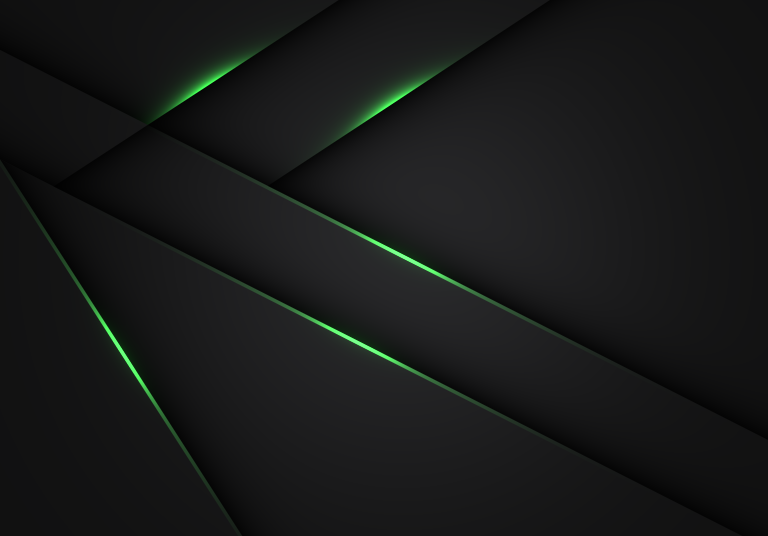
Give the GLSL for this background, as a Shadertoy shader.

```glsl
// Dark overlapping panels with soft shadows and green light along their slanted edges.

// Lengths are in canvas heights, origin at the lower left.
const vec3 PANEL_DARK = vec3(0.064, 0.064, 0.065);
const vec3 PANEL_LIT = vec3(0.160, 0.160, 0.168);
const vec3 GREEN = vec3(0.20, 1.00, 0.27);
const vec3 HOT_GREEN = vec3(0.28, 1.00, 0.34);

const vec2 LIGHT_CENTER = vec2(0.75, 0.52);
const float LIGHT_RADIUS = 0.46;
const float SHADOW_DEPTH = 0.80;
const float SHADOW_WIDTH = 0.036;
const float LINE_WIDTH = 0.0065;
const float CORE_LENGTH = 0.085;
const float TAIL_LENGTH = 0.27;

// Edge end points; the shadow falls to the left of start -> end.
const vec2 BAND_A = vec2(0.0, 0.907), BAND_B = vec2(1.4275, 0.182);
const vec2 LOWER_A = vec2(0.0, 0.703), LOWER_B = vec2(1.385, 0.0);
const vec2 CORNER_A = vec2(0.0, 0.703), CORNER_B = vec2(0.452, 0.0);
const vec2 LEFT_A = vec2(0.632, 1.0), LEFT_B = vec2(0.106, 0.656);
const vec2 RIGHT_A = vec2(1.026, 1.0), RIGHT_B = vec2(0.498, 0.652);

// Brightest spot on each edge.
const vec2 BAND_SPOT = vec2(0.755, 0.523);
const vec2 LOWER_SPOT = vec2(0.669, 0.362);
const vec2 CORNER_SPOT = vec2(0.229, 0.341);
const vec2 LEFT_SPOT = vec2(0.385, 0.840);
const vec2 RIGHT_SPOT = vec2(0.730, 0.808);

float pixelSize;

// Signed distance to the line a-b, positive on its left.
float edgeDistance(vec2 p, vec2 a, vec2 b) {
    vec2 dir = normalize(b - a);
    return dot(p - a, vec2(-dir.y, dir.x));
}

float leftSide(float d) {
    return smoothstep(-pixelSize, pixelSize, d);
}

float bell(float x, float width) {
    return exp(-x * x / (width * width));
}

// Brightness factor of the shadow cast to the left of an edge.
float shadow(float d) {
    float falloff = exp(-max(d, 0.0) / SHADOW_WIDTH);
    return 1.0 - SHADOW_DEPTH * leftSide(d) * falloff;
}

// Thin lit rim with a bright core and long fading tails.
vec3 rimLight(vec2 p, float d, vec2 a, vec2 b, vec2 spot) {
    float along = dot(p - spot, normalize(b - a));
    float rim = leftSide(d + LINE_WIDTH) * (1.0 - leftSide(d));
    float core = bell(along, CORE_LENGTH);
    float tail = 0.36 * bell(along, TAIL_LENGTH);
    float halo = 0.16 * core * exp(-abs(d) / 0.012);
    return HOT_GREEN * rim * (0.75 * core + tail) + GREEN * halo;
}

// Soft light spilling onto the panel, cut off sharply at its edge.
vec3 spillLight(vec2 p, float d, vec2 a, vec2 b, vec2 spot) {
    float along = dot(p - spot, normalize(b - a));
    float inside = 1.0 - leftSide(d);
    float depth = max(-d, 0.0);
    float core = 0.85 * bell(along, 0.070) * exp(-depth / 0.010);
    float wide = 0.28 * bell(along, 0.130) * exp(-depth / 0.018);
    return GREEN * inside * (core + wide);
}

void mainImage(out vec4 fragColor, in vec2 fragCoord) {
    vec2 p = fragCoord / iResolution.y;
    pixelSize = 0.7 / iResolution.y;

    float band = edgeDistance(p, BAND_A, BAND_B);
    float lower = edgeDistance(p, LOWER_A, LOWER_B);
    float corner = edgeDistance(p, CORNER_A, CORNER_B);
    float left = edgeDistance(p, LEFT_A, LEFT_B);
    float right = edgeDistance(p, RIGHT_A, RIGHT_B);
    float aboveBand = leftSide(band);
    float aboveLower = leftSide(lower);

    // Panel surface, lit from the middle
    float lit = bell(length(p - LIGHT_CENTER), LIGHT_RADIUS);
    vec3 color = mix(PANEL_DARK, PANEL_LIT, lit);

    // Shadows, each kept to the panels beneath its edge
    color *= shadow(band) * shadow(lower);
    color *= mix(1.0, shadow(right), aboveBand);
    color *= mix(1.0, shadow(left), aboveLower);
    color *= mix(shadow(corner), 1.0, aboveLower);

    // Green edges
    color += rimLight(p, band, BAND_A, BAND_B, BAND_SPOT);
    color += rimLight(p, lower, LOWER_A, LOWER_B, LOWER_SPOT);
    color += rimLight(p, corner, CORNER_A, CORNER_B, CORNER_SPOT) * (1.0 - aboveLower);
    color += spillLight(p, left, LEFT_A, LEFT_B, LEFT_SPOT) * aboveBand;
    color += spillLight(p, right, RIGHT_A, RIGHT_B, RIGHT_SPOT) * aboveBand;

    fragColor = vec4(clamp(color, 0.0, 1.0), 1.0);
}
```
